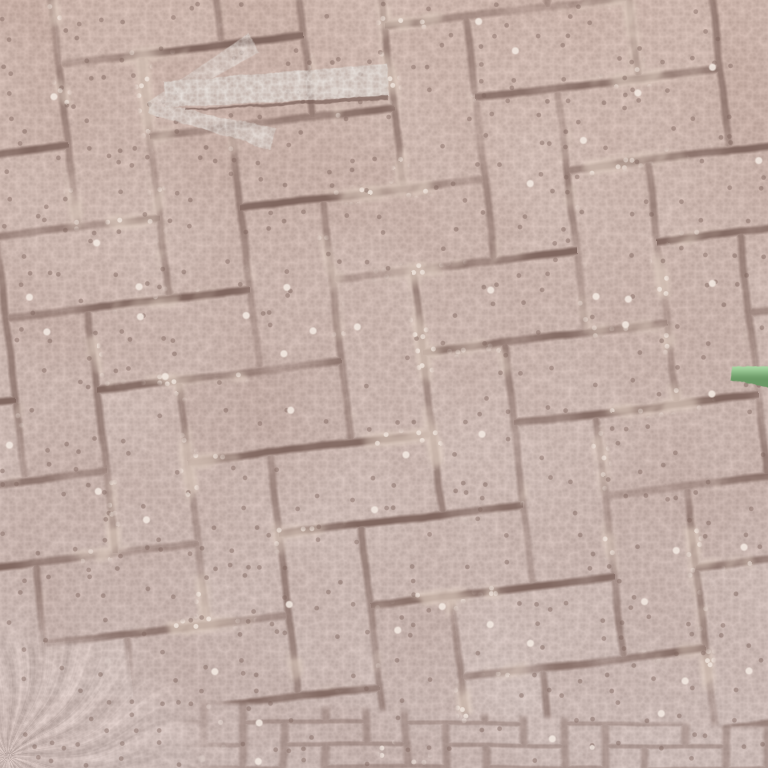
A Shadertoy shader for this texture:

```glsl
// Worn herringbone brick paving, slightly turned, with a faded painted arrow,
// a leaf, pale grit and a squeezed, streaky strip along the lower edge.
// Bricks come from a diagonal count of unit cells; wear from cells and sines.

const float TILT = 0.117;             // turn of the paving, radians
const float UNIT = 0.1068;            // brick width, in canvas units
const vec2 ANCHOR = vec2(0.3635, 0.305); // a lower left brick corner

const vec3 CLAY_DARK = vec3(0.75, 0.665, 0.635);
const vec3 CLAY_LIGHT = vec3(0.83, 0.765, 0.74);
const vec3 JOINT = vec3(0.49, 0.39, 0.36);
const vec3 SAND = vec3(0.88, 0.81, 0.76);
const vec3 GRIT = vec3(0.95, 0.91, 0.88);
const vec3 PAINT = vec3(0.86, 0.83, 0.81);
const vec3 LEAF = vec3(0.42, 0.60, 0.40);

float hash(vec2 p) {
    vec3 h = fract(vec3(p.xyx) * 0.1031);
    h += dot(h, h.yzx + 33.33);
    return fract((h.x + h.y) * h.z);
}

// Cellular noise: distance to the nearest point, and that point's random value
vec2 cellular(vec2 p) {
    vec2 best = vec2(9.0, 0.0), base = floor(p);
    for (int y = -1; y <= 1; y++)
    for (int x = -1; x <= 1; x++) {
        vec2 c = base + vec2(x, y);
        vec2 spot = c + 0.15 + 0.7 * vec2(hash(c), hash(c + 57.0));
        float d = length(p - spot);
        if (d < best.x) best = vec2(d, hash(c + 113.0));
    }
    return best;
}

// Layered sines, about -1 to 1
float drift(vec2 p) {
    float sum = 0.0, gain = 0.5;
    for (int i = 0; i < 4; i++) {
        sum += gain * sin(p.x + 1.7 * sin(p.y)) * cos(p.y * 0.9 + float(i));
        p = mat2(1.2, 1.5, -1.5, 1.2) * p + 2.3;
        gain *= 0.6;
    }
    return sum;
}

// Herringbone: xy = distance to upright and level joints, z = brick value
vec3 herringbone(vec2 q) {
    vec2 cell = floor(q);
    float k = mod(cell.x + cell.y, 4.0);
    bool level = k < 1.5;
    vec2 corner = cell - vec2(level ? k : 0.0, level ? 0.0 : k - 2.0);
    vec2 size = level ? vec2(2.0, 1.0) : vec2(1.0, 2.0);
    vec2 local = q - corner;
    return vec3(min(local, size - local), hash(corner + 19.0));
}

// Soft line: 1 on the joint, 0 beyond its width
float line(float d, float width, float aa) {
    return 1.0 - smoothstep(width * 0.3, width + aa, d);
}

// Coverage of a straight bar whose half width runs from ra to rb
float bar(vec2 p, vec2 a, vec2 b, float ra, float rb, float aa) {
    vec2 axis = b - a;
    float len = length(axis);
    axis /= len;
    float along = dot(p - a, axis);
    float across = abs(dot(p - a, vec2(-axis.y, axis.x)));
    float halfWidth = mix(ra, rb, clamp(along / len, 0.0, 1.0));
    float d = max(across - halfWidth, max(-along, along - len));
    return 1.0 - smoothstep(-aa, aa, d);
}

// Scattered round chips; rarity is the share of cells left empty
float chips(vec2 p, float scale, float radius, float rarity) {
    vec2 c = cellular(p * scale);
    return step(rarity, c.y) * (1.0 - smoothstep(radius * 0.5, radius, c.x));
}

void mainImage(out vec4 fragColor, in vec2 fragCoord) {
    vec2 p = fragCoord / iResolution.xy;
    float px = 1.0 / iResolution.y;
    float grain = cellular(p * 85.0).x + 0.6 * cellular(p * 190.0).x - 0.75;
    float stain = drift(p * 9.0);

    // Paving above, squeezed courses below
    float strip = 1.0 - smoothstep(-0.006, 0.006, p.y - 0.098 + 0.045 * p.x);
    float c = cos(TILT), s = sin(TILT);
    vec2 q = mat2(c, -s, s, c) * (p - ANCHOR) / UNIT;
    q += 0.018 * vec2(drift(q * 2.5), drift(q * 2.5 + 8.0));
    vec3 brick = herringbone(q);
    vec3 small = herringbone(p * vec2(19.0, 34.0) + 0.1 * stain);

    // Streaks fanning out of the lower left corner
    vec2 fan = p - vec2(0.01, 0.015);
    float smear = 1.0 - smoothstep(0.13, 0.19, length(fan * vec2(0.6, 1.0)));
    float angle = atan(fan.y, fan.x) + 0.12 * sin(length(fan) * 22.0);
    float streak = drift(vec2(angle * 22.0, length(fan) * 5.0));

    // Clay tone: warmer at the top, different from brick to brick
    float tone = 0.59 + 0.3 * (brick.z - 0.5) * (1.0 - strip) + 0.3 * stain;
    vec3 col = mix(CLAY_DARK, CLAY_LIGHT, clamp(tone, 0.0, 1.0));
    col += mix(vec3(-0.004, 0.0, 0.008), vec3(0.0, -0.02, -0.03), p.y);
    col += 0.09 * grain;

    // Joints: level ones darker, all fading in and out; sand beside them
    float aa = px / UNIT;
    vec2 fade = smoothstep(-0.75, 0.55, vec2(drift(q * 1.3 + 4.0), drift(q * 1.1)));
    float joint = max(line(brick.x, 0.055, aa) * (0.25 + 0.4 * fade.x),
                      line(brick.y, 0.06, aa) * (0.3 + 0.65 * fade.y));
    float edge = min(brick.x, brick.y);
    float sandy = line(edge, 0.13, aa) * smoothstep(0.0, 0.6, drift(q * 2.1 + 9.0));
    float thin = 0.4 * line(min(small.x, small.y), 0.12, 30.0 * px);
    float paved = 1.0 - smear;
    col = mix(col, JOINT, mix(joint, thin, strip) * paved);
    col = mix(col, SAND, 0.65 * sandy * (1.0 - strip) * paved);
    col += 0.07 * streak * smear;

    // Pits, grit and crumbs gathered in the joints
    col = mix(col, JOINT, 0.45 * chips(p + 3.0, 55.0, 0.22, 0.82));
    col = mix(col, GRIT, 0.9 * chips(p, 20.0, 0.12, 0.87) * paved);
    col = mix(col, GRIT, 0.8 * chips(p, 95.0, 0.4, 0.75) * sandy * paved);

    // Worn arrow with a dark lower edge
    vec2 tip = vec2(0.195, 0.860), r = p + 0.002 * drift(p * 90.0);
    float arrow = bar(r, vec2(0.215, 0.877), vec2(0.505, 0.896), 0.017, 0.021, px);
    arrow = max(arrow, 0.7 * bar(r, tip, vec2(0.330, 0.944), 0.007, 0.014, px));
    arrow = max(arrow, 0.85 * bar(r, tip, vec2(0.356, 0.819), 0.007, 0.014, px));
    col = mix(col, PAINT + 0.08 * grain, arrow * clamp(0.8 + 0.5 * grain, 0.0, 1.0));
    col = mix(col, JOINT, 0.75 * bar(r, vec2(0.24, 0.857), vec2(0.505, 0.873), 0.001, 0.003, px));

    // Leaf at the right border
    float leaf = bar(r, vec2(0.953, 0.514), vec2(1.02, 0.507), 0.009, 0.016, px);
    col = mix(col, LEAF + 0.25 * smoothstep(0.505, 0.525, p.y), leaf);

    fragColor = vec4(clamp(col, 0.0, 1.0), 1.0);
}
```
